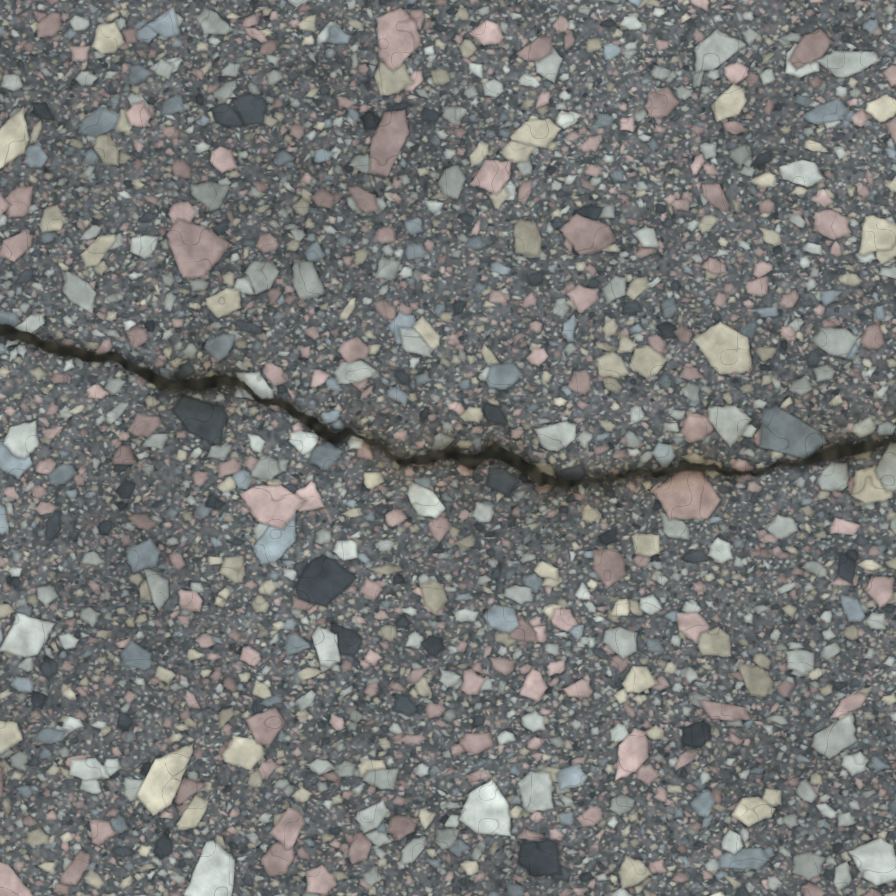
A Shadertoy shader for this texture:

```glsl
// Worn asphalt: angular pale and pink stone chips in dark binder, split by a ragged crack.

const float TAU = 6.2831853;
const int LAYERS = 6;
const int SIDES = 6;
const float EDGE = 0.0015;

vec3 hash3(vec2 p) {
    vec3 q = fract(p.xyx * vec3(0.1031, 0.1030, 0.0973));
    q += dot(q, q.yxz + 33.33);
    return fract((q.xxy + q.yzz) * q.zyx);
}

float noise(vec2 p) {
    vec2 i = floor(p), f = fract(p);
    f = f * f * (3.0 - 2.0 * f);
    vec2 e = vec2(0.0, 1.0);
    return mix(mix(hash3(i).x, hash3(i + e.yx).x, f.x),
               mix(hash3(i + e.xy).x, hash3(i + e.yy).x, f.x), f.y);
}

float fbm(vec2 p) {
    float sum = 0.0, gain = 0.5;
    for (int i = 0; i < 4; i++) {
        sum += gain * noise(p);
        p = p * 2.03 + 17.7;
        gain *= 0.5;
    }
    return sum / 0.9375;
}

vec2 rotate(vec2 p, float angle) {
    float c = cos(angle), s = sin(angle);
    return vec2(c * p.x - s * p.y, s * p.x + c * p.y);
}

// Irregular convex polygon bounded by randomly tilted half planes
float chipDistance(vec2 p, vec2 seed, float radius) {
    float d = -1.0;
    for (int i = 0; i < SIDES; i++) {
        vec3 h = hash3(seed + 17.31 * float(i + 1));
        float angle = (float(i) + 0.75 * h.x) * TAU / float(SIDES);
        d = max(d, dot(p, vec2(cos(angle), sin(angle))) - radius * (0.65 + 0.5 * h.y));
    }
    return d;
}

vec3 chipColor(float pick, float tone) {
    vec3 pink = vec3(0.69, 0.62, 0.605);
    vec3 cream = vec3(0.72, 0.71, 0.64);
    vec3 pale = vec3(0.70, 0.73, 0.71);
    vec3 blue = vec3(0.54, 0.59, 0.61);
    vec3 dark = vec3(0.30, 0.33, 0.35);
    vec3 c = mix(pink, cream, step(0.27, pick));
    c = mix(c, pale, step(0.50, pick));
    c = mix(c, blue, step(0.80, pick));
    c = mix(c, dark, step(0.92, pick));
    return c * (0.84 + 0.30 * tone);
}

vec3 binder(vec2 uv) {
    float grain = 0.55 * noise(uv * 240.0) + 0.45 * noise(uv * 95.0 + 8.0);
    return mix(vec3(0.25, 0.275, 0.285), vec3(0.49, 0.50, 0.51), grain);
}

// Paints one size class of chips over the colour beneath
vec3 paintChips(vec3 color, vec2 uv, float scale, float density, float fineness, vec2 offset) {
    vec2 p = uv * scale + offset;
    vec2 cell = floor(p);
    for (int y = -1; y <= 1; y++)
    for (int x = -1; x <= 1; x++) {
        vec2 id = cell + vec2(x, y);
        vec3 place = hash3(id), look = hash3(id + 71.7);
        vec2 q = p - id - 0.1 - 0.8 * place.xy;
        if (place.z > density || dot(q, q) > 1.0) continue;

        vec3 form = hash3(id + 133.3);
        float stretch = 1.0 + 0.45 * form.x * form.x;
        q = rotate(q * vec2(0.95, 1.06), (form.y - 0.5) * 2.8) * vec2(1.0 / stretch, stretch);
        float radius = mix(0.18, 0.38, form.z);
        float d = chipDistance(q, id, radius) / scale;
        d += 0.0022 * (noise(uv * 150.0 + id) - 0.5);

        // Mottled face, hairline fractures, dark rim and a slight tilt
        float mottle = fbm(uv * 75.0 + id);
        float fracture = smoothstep(0.035, 0.0, abs(noise(uv * 55.0 + id * 3.7) - 0.5));
        float light = 0.82 + 0.36 * mottle - 0.14 * fracture * (1.0 - fineness);
        light += 0.10 * dot(q, look.xy - 0.5) / radius;
        light *= mix(0.84, 1.0, smoothstep(0.0, 0.004, -d));
        vec3 chip = chipColor(look.x, look.y) * light;
        float cover = smoothstep(EDGE, -EDGE, d) * mix(1.0, 0.85, fineness);
        float seam = smoothstep(0.004, 0.0, d) * 0.20 * (1.0 - fineness);
        color = mix(color * (1.0 - seam), chip, cover);
    }
    return color;
}

float crackHeight(float x) {
    float path = 0.617 - 0.147 * smoothstep(0.0, 0.65, x) + 0.022 * smoothstep(0.82, 1.0, x);
    return path + 0.030 * (noise(vec2(x * 11.0, 4.0)) - 0.5)
                + 0.014 * (noise(vec2(x * 38.0, 9.0)) - 0.5);
}

vec3 paintCrack(vec3 color, vec2 uv) {
    float offset = uv.y - crackHeight(uv.x) + 0.008 * (fbm(uv * 85.0) - 0.5);
    float width = mix(0.0015, 0.0095, noise(vec2(uv.x * 17.0, 2.0)));
    float d = abs(offset) - width;
    float stain = exp(-abs(offset) * 35.0) * smoothstep(0.35, 0.7, noise(uv * 9.0 + 3.0));
    color *= mix(vec3(1.0), vec3(0.87, 0.82, 0.74), stain);
    color *= 1.0 - 0.28 * smoothstep(0.012, 0.0, d);
    vec3 depth = mix(vec3(0.10, 0.105, 0.10), vec3(0.25, 0.24, 0.20), noise(uv * 130.0));
    return mix(color, depth, smoothstep(0.002, -0.002, d) * 0.95);
}

void mainImage(out vec4 fragColor, in vec2 fragCoord) {
    vec2 uv = fragCoord / iResolution.y;
    vec3 color = binder(uv);

    // Finest grit first, largest chips on top
    for (int k = LAYERS - 1; k >= 0; k--) {
        float fineness = float(k) / float(LAYERS - 1);
        float scale = 12.0 * pow(1.7, float(k));
        float density = mix(0.40, 0.68, fineness);
        color = paintChips(color, uv, scale, density, fineness, float(k) * vec2(37.4, 61.8));
    }

    // Broad weathering patches
    color *= 0.86 + 0.24 * fbm(uv * 7.0 + 5.0);
    color = paintCrack(color, uv);
    fragColor = vec4(clamp(color, 0.0, 1.0), 1.0);
}
```
